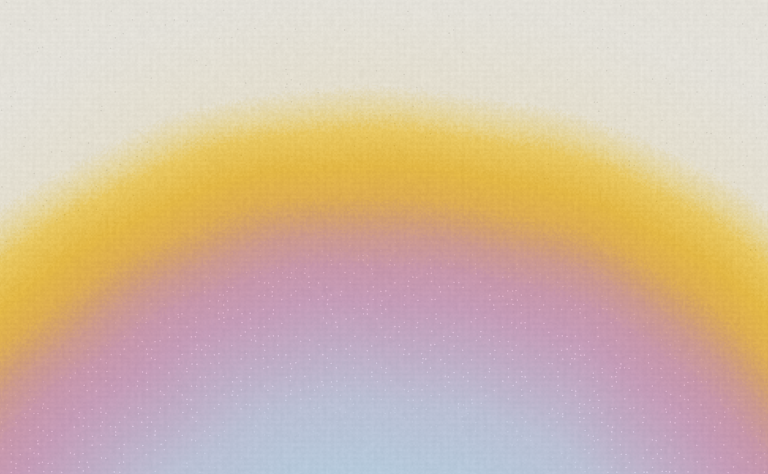
Write a WebGL 2 fragment shader that draws this background.

```glsl
#version 300 es
precision highp float;

uniform vec2 u_resolution;
out vec4 outColor;

// Lengths are in canvas heights
const vec2 ARC_CENTER = vec2(0.0, -0.582);
const float CENTER_SHIFT = -0.008;
const float WOBBLE = 0.006;
const float EDGE_FUZZ = 0.016;
const float GRAIN_SCALE = 300.0;
const float GRAIN_STRENGTH = 0.022;
const float WEAVE_STRENGTH = 0.004;
const float FLECK_SCALE = 105.0;
const float FLECK_LIGHT = 0.09;
const float FLECK_DARK = 0.06;

// Bands from the blue core out to the paper
const int STOPS = 13;
const float BAND_RADIUS[STOPS] = float[](
    0.582, 0.738, 0.855, 0.950, 1.023, 1.086, 1.129,
    1.170, 1.234, 1.308, 1.346, 1.403, 1.582);
const vec3 BAND_COLOR[STOPS] = vec3[](
    vec3(0.71, 0.79, 0.86),
    vec3(0.73, 0.75, 0.83),
    vec3(0.75, 0.67, 0.77),
    vec3(0.77, 0.61, 0.72),
    vec3(0.78, 0.59, 0.67),
    vec3(0.80, 0.60, 0.56),
    vec3(0.83, 0.63, 0.43),
    vec3(0.87, 0.68, 0.32),
    vec3(0.89, 0.72, 0.27),
    vec3(0.91, 0.78, 0.38),
    vec3(0.90, 0.83, 0.59),
    vec3(0.89, 0.87, 0.81),
    vec3(0.89, 0.88, 0.85));

float hash(vec2 p) {
    vec3 q = fract(vec3(p.xyx) * 0.1031);
    q += dot(q, q.yzx + 33.33);
    return fract((q.x + q.y) * q.z);
}

// Smooth value noise, centred on zero
float grain(vec2 p) {
    vec2 cell = floor(p);
    vec2 f = smoothstep(0.0, 1.0, fract(p));
    float low = mix(hash(cell), hash(cell + vec2(1, 0)), f.x);
    float high = mix(hash(cell + vec2(0, 1)), hash(cell + vec2(1, 1)), f.x);
    return mix(low, high, f.y) - 0.5;
}

// One soft dot per cell, kept in a random share of cells
float flecks(vec2 p, float share) {
    vec2 cell = floor(p);
    vec2 dot0 = 0.3 + 0.4 * vec2(hash(cell + 17.0), hash(cell + 43.0));
    float d = length(fract(p) - dot0);
    return step(hash(cell + 71.0), share) * smoothstep(0.28, 0.06, d);
}

vec3 bandColor(float r) {
    vec3 color = BAND_COLOR[0];
    for (int i = 1; i < STOPS; i++) {
        float t = clamp((r - BAND_RADIUS[i - 1]) / (BAND_RADIUS[i] - BAND_RADIUS[i - 1]), 0.0, 1.0);
        color = mix(color, BAND_COLOR[i], t);
    }
    return color;
}

void main() {
    vec2 p = gl_FragCoord.xy / u_resolution.y;
    float midX = 0.5 * u_resolution.x / u_resolution.y;
    vec2 fromCenter = p - ARC_CENTER - vec2(midX + CENTER_SHIFT, 0.0);

    // Sprayed arc with a gently uneven outline
    float r = length(fromCenter);
    float angle = atan(fromCenter.x, fromCenter.y);
    r += WOBBLE * (sin(angle * 9.0 + 0.6) + 0.5 * sin(angle * 21.0 + r * 8.0));
    float noise = grain(p * GRAIN_SCALE);
    vec3 color = bandColor(r + EDGE_FUZZ * noise);

    // Paper grain and faint weave
    color += GRAIN_STRENGTH * (noise + 0.6 * grain(p * GRAIN_SCALE * 0.43 + 9.0));
    color += WEAVE_STRENGTH * (sin(p.x * 410.0) + sin(p.y * 530.0));

    // Pale flecks inside the arc, sparse dark ones outside
    float inside = smoothstep(1.12, 0.98, r) * smoothstep(0.62, 0.85, r);
    float outside = smoothstep(1.20, 1.32, r);
    color += FLECK_LIGHT * inside * flecks(p * FLECK_SCALE, 0.16);
    color -= FLECK_DARK * outside * flecks(p * FLECK_SCALE + 31.0, 0.025);

    outColor = vec4(clamp(color, 0.0, 1.0), 1.0);
}
```
